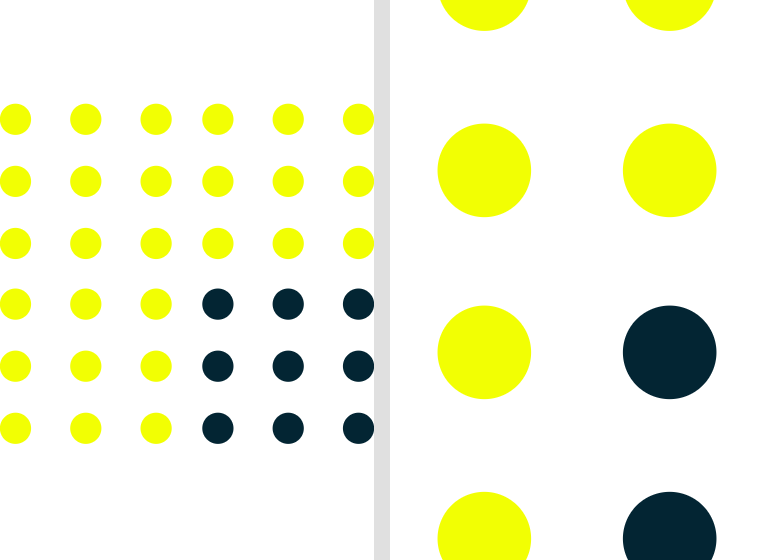
Left, the full canvas; right, a detail of the centre.
A Shadertoy shader for this pattern:

```glsl
void mainImage(out vec4 fragColor, in vec2 fragCoord)
{
    // Canvas width is one unit; the origin is where the four dot blocks meet
    vec2 p = (fragCoord - 0.5 * iResolution.xy) / iResolution.x - vec2(0.0, 0.0166);

    // Each mirrored quadrant holds a block of three by three dots
    vec2 firstDot = vec2(0.0826, 0.0811);
    vec2 pitch = vec2(0.188, 0.166);
    vec2 q = abs(p) - firstDot;
    vec2 cell = clamp(round(q / pitch), 0.0, 2.0);
    float dist = length(q - cell * pitch) - 0.0417;

    // The lower right block is dark
    bool isDarkBlock = p.x > 0.0 && p.y < 0.0;
    vec3 dotColor = isDarkBlock ? vec3(0.01, 0.145, 0.2) : vec3(0.95, 1.0, 0.01);

    // Blend across one pixel at the rim
    float coverage = clamp(0.5 - dist * iResolution.x, 0.0, 1.0);
    fragColor = vec4(mix(vec3(1.0), dotColor, coverage), 1.0);
}
```
